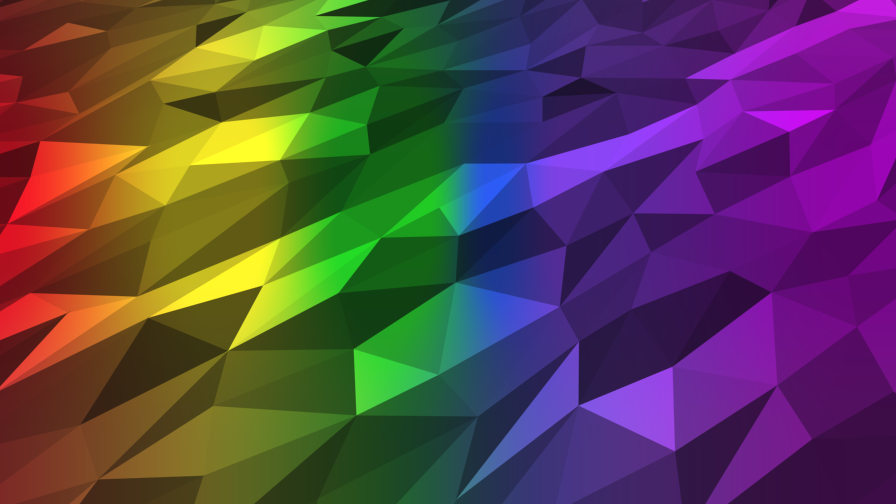
Write a Shadertoy shader that draws this background.

```glsl
// Low-poly rainbow terrain: a jittered lattice on a tilted plane is split into
// flat triangles. Each facet takes one brightness from a hash and from nearby
// lit ridges, while the hue sweeps smoothly from red to magenta across x.

const float HORIZON = 2.0;               // height where the plane vanishes
const float CENTER_X = 0.9;              // vanishing point across
const vec2 CELL = vec2(0.125, 0.042);    // lattice cell on the plane
const float SHEAR = 0.3;                 // tilt of the lattice rows
const float JITTER = 0.52;

// Lit crests as segments: start.xy, end.xy
const vec4 RIDGES[12] = vec4[12](
    vec4(0.00, 0.33, 0.38, 0.41), vec4(0.38, 0.41, 0.62, 0.55),
    vec4(0.50, 0.36, 0.76, 0.54), vec4(0.76, 0.55, 1.05, 0.66),
    vec4(1.05, 0.66, 1.55, 0.79), vec4(0.58, 0.14, 0.95, 0.35),
    vec4(1.10, 0.17, 1.42, 0.25), vec4(1.46, 0.23, 1.57, 0.40),
    vec4(0.00, 0.50, 0.16, 0.73), vec4(0.20, 0.62, 0.65, 0.77),
    vec4(1.45, 0.87, 1.78, 0.99), vec4(0.32, 0.85, 0.68, 0.99));

float hash(vec2 p) {
    vec3 q = fract(vec3(p.xyx) * 0.1031);
    q += dot(q, q.yzx + 33.33);
    return fract((q.x + q.y) * q.z);
}

// Canvas to lattice, and back
vec2 toLattice(vec2 p) {
    float z = 1.0 / (HORIZON - p.y);
    float x = (p.x - CENTER_X) * z;
    return vec2(x, z - SHEAR * x) / CELL;
}

vec2 toCanvas(vec2 lattice) {
    vec2 q = lattice * CELL;
    float z = q.y + SHEAR * q.x;
    return vec2(CENTER_X + q.x / z, HORIZON - 1.0 / z);
}

vec2 vertexAt(vec2 id) {
    vec2 offset = vec2(hash(id + 71.3), hash(id + 158.7)) - 0.5;
    return toCanvas(id + JITTER * offset);
}

float cross2(vec2 a, vec2 b) { return a.x * b.y - a.y * b.x; }

float edgeDistance(vec2 p, vec2 a, vec2 b) {
    return cross2(b - a, p - a) / length(b - a);
}

// Positive inside the triangle
float triangleDistance(vec2 p, vec2 a, vec2 b, vec2 c) {
    float turn = sign(cross2(b - a, c - a));
    return min(turn * edgeDistance(p, a, b),
           min(turn * edgeDistance(p, b, c), turn * edgeDistance(p, c, a)));
}

float segmentDistance(vec2 p, vec2 a, vec2 b) {
    vec2 d = b - a;
    return length(p - a - d * clamp(dot(p - a, d) / dot(d, d), 0.0, 1.0));
}

// One brightness per facet, taken at its centroid
float facetLight(vec2 p, float random) {
    float nearest = 9.0;
    for (int i = 0; i < 12; i++)
        nearest = min(nearest, segmentDistance(p, RIDGES[i].xy, RIDGES[i].zw));
    float lit = 1.0 - smoothstep(0.018, mix(0.075, 0.05, p.y), nearest);
    float sides = smoothstep(0.5, 0.8, abs(p.x - 0.89))
                * smoothstep(0.2, 0.45, p.y) * (1.0 - smoothstep(0.75, 1.05, p.y));
    float swell = 0.05 * sin(7.0 * p.x - 13.0 * p.y) + 0.03 * sin(17.0 * p.x + 5.0 * p.y);
    float base = 0.22 + 0.34 * random + swell + 0.14 * sides;
    return mix(base, 0.8 + 0.25 * random, lit);
}

vec3 blendAt(vec3 left, vec3 right, float x, float edge, float soft) {
    return mix(left, right, smoothstep(edge - soft, edge + soft, x));
}

// Hue sweep: crisp through the middle, softer and paler above and below
vec3 spectrum(vec2 p) {
    float away = smoothstep(0.08, 0.5, abs(p.y - 0.6));
    float soft = mix(0.06, 0.24, away);
    vec3 c = vec3(0.95, 0.06, 0.12);
    c = blendAt(c, vec3(1.0, 0.95, 0.12), p.x, 0.19, soft + 0.12);
    c = blendAt(c, vec3(0.12, 0.88, 0.12), p.x, 0.59, soft + 0.03);
    c = blendAt(c, vec3(0.15, 0.35, 0.95), p.x, 0.91, soft);
    c = blendAt(c, vec3(0.52, 0.26, 0.95), p.x, 1.05, soft);
    c = blendAt(c, vec3(0.82, 0.0, 0.95), p.x, 1.42, 0.28);
    return mix(c, vec3(0.6), 0.2 * away);
}

void mainImage(out vec4 fragColor, in vec2 fragCoord) {
    vec2 p = fragCoord / iResolution.y;
    float soft = 0.8 / iResolution.y;
    vec2 home = floor(toLattice(p));
    float light = 0.0, total = 0.0;

    // Blend the facets that cover this point
    for (int j = -1; j <= 1; j++)
    for (int i = -1; i <= 1; i++) {
        vec2 id = home + vec2(i, j);
        vec2 a = vertexAt(id), b = vertexAt(id + vec2(1, 0));
        vec2 c = vertexAt(id + vec2(1, 1)), d = vertexAt(id + vec2(0, 1));
        bool flip = hash(id + 19.1) > 0.5;
        for (int k = 0; k < 2; k++) {
            vec2 tip = flip ? (k == 0 ? a : c) : (k == 0 ? b : d);
            vec2 e = flip ? b : a, f = flip ? d : c;
            float cover = smoothstep(-soft, soft, triangleDistance(p, tip, e, f));
            if (cover > 0.0) {
                float random = hash(id * 2.0 + float(k) * 37.0 + 5.0);
                light += cover * facetLight((tip + e + f) / 3.0, random);
                total += cover;
            }
        }
    }
    light /= max(total, 0.0001);
    fragColor = vec4(spectrum(p) * light + vec3(0.025, 0.02, 0.035), 1.0);
}
```
